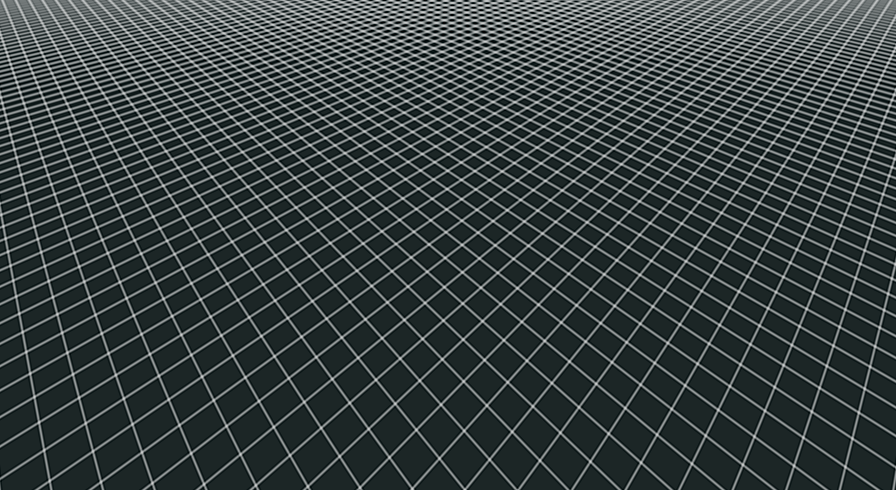
A WebGL 2 fragment shader for this background:

```glsl
#version 300 es
precision highp float;
// A thin pale square grid on a dark ground plane, seen in perspective.
// Each family of parallel lines runs to its own vanishing point on a horizon
// above the canvas; lines keep a constant width and a faint dark rim.

uniform vec2 u_resolution;
out vec4 outColor;

// Lengths are in canvas heights; x is measured from the centre, y from below.
const vec3 GROUND = vec3(0.108, 0.148, 0.150);
const vec3 LINE = vec3(1.0);
const float HORIZON = 1.349;       // height of the horizon
const float FOCAL = 1.093;         // offset of a 45 degree vanishing point
const float TURN = 1.036;          // tangent of the grid's turn
const float CELL = 0.0759;         // cell side, as scaled on the bottom edge
const float ANCHOR = 0.0345;       // a grid corner on the bottom edge
const float LINE_WIDTH = 1.0 / 280.0;
const float LINE_STRENGTH = 0.55;
const float PI = 3.14159;

float sinc(float x) {
    x = max(abs(x) * PI, 0.001);
    return sin(x) / x;
}

// Bright core that dips just below the ground value at its rim
float lineProfile(float d) {
    d = min(abs(d) / LINE_WIDTH, 2.0);
    return LINE_STRENGTH * sinc(d) * sinc(d / 3.0);
}

// Lines through one vanishing point; slant is the tangent of their heading
float lineFamily(vec2 p, float slant) {
    float vanishX = FOCAL * slant;
    float spacing = CELL * sqrt(1.0 + slant * slant);
    float depth = HORIZON - p.y;
    float side = p.x - vanishX;
    float zoom = HORIZON / depth;

    // Follow the ray down to the bottom edge and count lines there
    float index = (side * zoom + vanishX - ANCHOR) / spacing;
    vec2 slope = vec2(1.0, side / depth) * zoom / spacing;
    float offset = index - round(index);

    float ink = 0.0;
    for (int k = -1; k <= 1; k++) {
        ink += lineProfile((offset + float(k)) / length(slope));
    }
    return ink;
}

void main() {
    vec2 p = gl_FragCoord.xy / u_resolution.y;
    p.x -= 0.5 * u_resolution.x / u_resolution.y;

    float falling = lineFamily(p, -1.0 / TURN);
    float rising = lineFamily(p, TURN);

    // Join both families without over-brightening their crossings
    float ink = falling + rising - max(falling, 0.0) * max(rising, 0.0);
    vec3 color = mix(GROUND, LINE, ink);
    outColor = vec4(clamp(color, 0.0, 1.0), 1.0);
}
```
